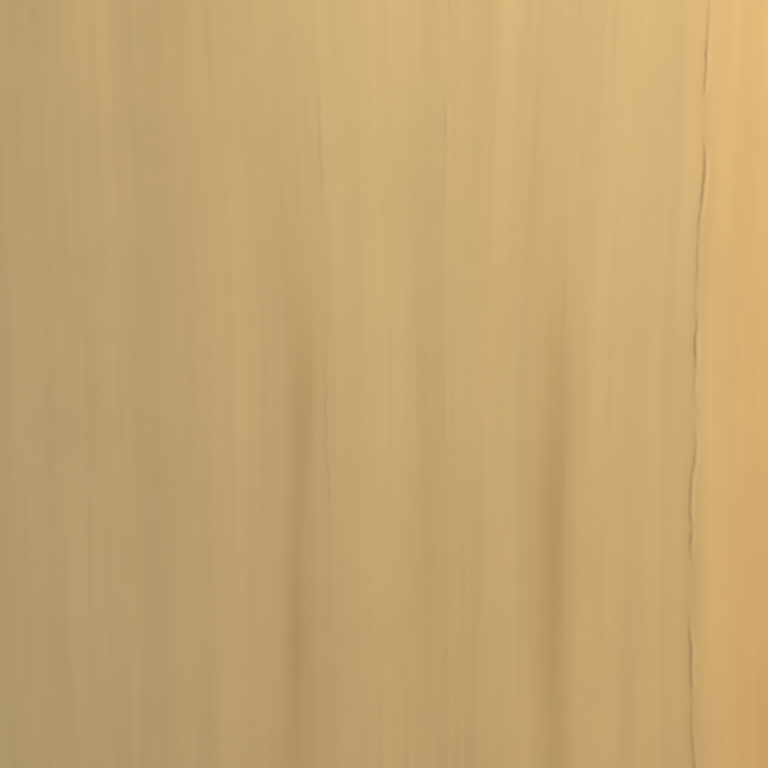
This texture is drawn by a WebGL 1 fragment shader. Its source:

```glsl
precision highp float;
uniform vec2 u_resolution;

// Light falling across the board, by corner
const vec3 LOWER_LEFT = vec3(0.690, 0.595, 0.425);
const vec3 LOWER_RIGHT = vec3(0.785, 0.645, 0.435);
const vec3 UPPER_LEFT = vec3(0.735, 0.630, 0.440);
const vec3 UPPER_RIGHT = vec3(0.885, 0.742, 0.505);

const vec3 STAIN_TINT = vec3(0.88, 0.855, 0.82);
const float GRAIN_CONTRAST = 0.085;
const float FIBRE_CONTRAST = 0.022;
const float MOTTLE_CONTRAST = 0.022;
const float STAIN_STRENGTH = 0.75;
const float CRACK_DEPTH = 0.17;
const float CRACK_WIDTH = 0.0022;
const float GRAIN_BEND = 0.045;
const float FIRST_VEIN = 0.37;
const float VEIN_SPACING = 0.182;

float hash(vec2 p) {
  return fract(sin(dot(p, vec2(127.1, 311.7))) * 43758.5453);
}

float noise(vec2 p) {
  vec2 cell = floor(p);
  vec2 f = fract(p);
  f = f * f * (3.0 - 2.0 * f);
  float low = mix(hash(cell), hash(cell + vec2(1.0, 0.0)), f.x);
  float high = mix(hash(cell + vec2(0.0, 1.0)), hash(cell + 1.0), f.x);
  return mix(low, high, f.y);
}

float bell(float x, float width) {
  return exp(-x * x / (width * width));
}

// Long vertical streaks in three sizes, centred on zero
float grain(vec2 p) {
  float broad = noise(p * vec2(11.0, 0.9) + 3.7);
  float medium = noise(p * vec2(27.0, 1.3) + 17.2);
  float narrow = noise(p * vec2(58.0, 2.0) + 41.9);
  return 0.45 * broad + 0.35 * medium + 0.20 * narrow - 0.5;
}

// Soft brown vein, stronger toward the bottom
float stain(vec2 p, float center, float seed) {
  float wander = 0.022 * (noise(vec2(seed, p.y * 4.0)) - 0.5);
  float width = mix(0.014, 0.030, noise(vec2(seed + 5.0, p.y * 5.0)));
  float fade = 1.0 - smoothstep(0.30, 0.95, p.y);
  float patches = 0.45 + 0.55 * noise(vec2(seed + 9.0, p.y * 6.0));
  return bell(p.x - center - wander, width) * fade * patches;
}

// Broken hairline: dark core with a pale lip on its right
float crack(vec2 p, float center, float seed) {
  float wander = 0.008 * (noise(vec2(seed, p.y * 9.0)) - 0.5)
               + 0.003 * (noise(vec2(seed, p.y * 45.0)) - 0.5);
  float x = p.x - center - wander;
  float gaps = smoothstep(0.42, 0.85, noise(vec2(seed + 3.0, p.y * 13.0)));
  float nicks = 0.35 + 0.65 * noise(vec2(seed + 7.0, p.y * 70.0));
  float core = bell(x, CRACK_WIDTH);
  float lip = bell(x - 2.2 * CRACK_WIDTH, 1.3 * CRACK_WIDTH);
  float shade = 0.12 * bell(x, 4.0 * CRACK_WIDTH);
  return (core - 0.35 * lip) * gaps * nicks + shade;
}

void main() {
  vec2 uv = gl_FragCoord.xy / u_resolution;
  vec3 color = mix(mix(LOWER_LEFT, LOWER_RIGHT, uv.x),
                   mix(UPPER_LEFT, UPPER_RIGHT, uv.x), uv.y);

  // Gently bent grain coordinates
  vec2 p = uv;
  p.x += GRAIN_BEND * (noise(uv * vec2(2.2, 1.5) + 8.3) - 0.5);

  // Grain, fine fibres and soft mottling
  float fibre = noise(p * vec2(125.0, 4.0)) - 0.5;
  float mottle = 0.6 * noise(uv * vec2(16.0, 11.0)) + 0.4 * noise(uv * 48.0) - 0.5;
  color *= 1.0 + GRAIN_CONTRAST * grain(p) + FIBRE_CONTRAST * fibre
         + MOTTLE_CONTRAST * mottle;

  // Evenly spread veins, alternately strong and faint, with hairlines beside
  for (int i = 0; i < 4; i++) {
    float k = float(i);
    float seed = 13.0 * k + 2.0;
    float center = FIRST_VEIN + VEIN_SPACING * k;
    float strength = STAIN_STRENGTH * mix(1.0, 0.3, mod(k, 2.0));
    color *= mix(vec3(1.0), STAIN_TINT, strength * stain(p, center, seed));
    float depth = CRACK_DEPTH * mix(0.22, 1.0, step(2.5, k));
    float offset = 0.045 * (1.0 - k / 3.0);
    color *= 1.0 - depth * crack(p, center + offset, seed + 4.0);
  }

  // Warmer wood along the right edge
  float warmth = smoothstep(0.88, 1.0, uv.x);
  color *= mix(vec3(1.0), vec3(1.01, 0.975, 0.94), warmth);

  gl_FragColor = vec4(color, 1.0);
}
```
